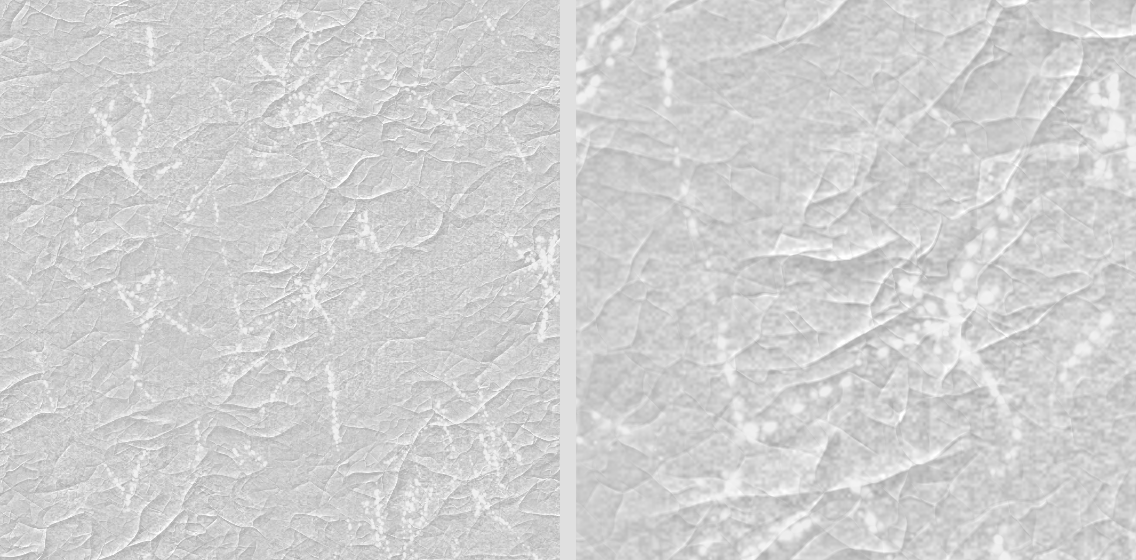
Left: the whole. Right: its middle third, enlarged.
Write a Shadertoy shader that draws this texture.

```glsl
// Crumpled pale grey tissue paper with embossed creases and worn white fold lines.

float hash(vec2 p) {
    return fract(sin(dot(p, vec2(127.1, 311.7))) * 43758.5453);
}

vec2 hash2(vec2 p) {
    return vec2(hash(p), hash(p + 37.3));
}

float noise(vec2 p) {
    vec2 i = floor(p), f = fract(p);
    f = f * f * (3.0 - 2.0 * f);
    return mix(mix(hash(i), hash(i + vec2(1, 0)), f.x),
               mix(hash(i + vec2(0, 1)), hash(i + vec2(1, 1)), f.x), f.y);
}

vec2 wobble(vec2 p) {
    return vec2(noise(p), noise(p + 51.7)) - 0.5;
}

// Approximate distance to the nearest cell border, in cell units
float cellBorder(vec2 p) {
    vec2 cell = floor(p), f = fract(p);
    float nearest = 8.0, second = 8.0;
    for (int y = -1; y <= 1; y++)
    for (int x = -1; x <= 1; x++) {
        vec2 o = vec2(x, y);
        float d = length(o + hash2(cell + o) - f);
        second = min(second, max(nearest, d));
        nearest = min(nearest, d);
    }
    return 0.5 * (second - nearest);
}

// Scattered round specks of mixed size, 1 at their centres
float specks(vec2 p) {
    vec2 cell = floor(p), f = fract(p);
    float speck = 0.0;
    for (int y = -1; y <= 1; y++)
    for (int x = -1; x <= 1; x++) {
        vec2 o = vec2(x, y);
        float radius = mix(0.35, 1.0, hash(cell + o + 71.9));
        speck = max(speck, 1.0 - length(o + hash2(cell + o) - f) / radius);
    }
    return speck;
}

// Sharp ridges and valleys at four sizes
float paperHeight(vec2 p) {
    float height = 0.0, scale = 11.0, angle = 0.45;
    p += 0.03 * wobble(p * 6.0);
    for (int i = 0; i < 4; i++) {
        float c = cos(angle), s = sin(angle);
        vec2 q = mat2(c, -s, s, c) * p * scale * vec2(0.78, 1.22);
        q += 0.7 * wobble(q * 0.9) + 0.3 * wobble(q * 2.7) + 19.0 * float(i);
        float fold = 3.4 * (noise(q * 1.1 + 7.0) - 0.42);
        height += fold * 0.07 / scale * exp(-cellBorder(q) / 0.07);
        scale *= 1.6;
        angle = 0.05 - angle * 1.2;
    }
    return height;
}

// Clusters of straight fold lines where the surface has rubbed off in specks
float wornFolds(vec2 p) {
    float wear = 0.0;
    vec2 q = p + 0.004 * wobble(p * 60.0) + 0.012 * wobble(p * 14.0);
    for (int i = 0; i < 96; i++) {
        vec2 id = vec2(float(i), 3.7);
        vec2 cluster = hash2(vec2(float(i / 3), 11.3));
        vec2 centre = mix(cluster, vec2(0.53, 0.57), 0.12) + 0.2 * (hash2(id) - 0.5);
        float angle = mix(0.5, 2.6, hash(id + 5.1));
        float halfLength = mix(0.015, 0.11, pow(hash(id + 8.9), 1.6));
        vec2 dir = vec2(cos(angle), sin(angle));
        vec2 r = q - centre;
        float along = dot(r, dir);
        float d = length(r - dir * clamp(along, -halfLength, halfLength));
        wear = max(wear, mix(0.65, 1.0, hash(id + 2.3)) * exp(-d / 0.0095));
    }
    float patches = noise(p * 26.0 + 4.0);
    return smoothstep(0.27, 0.72, wear * (0.95 * specks(p * 115.0) + 0.6 * patches));
}

void mainImage(out vec4 fragColor, in vec2 fragCoord) {
    vec2 p = fragCoord / iResolution.y;

    // Raking light from the upper left
    vec2 toLight = 0.001 * normalize(vec2(-0.45, 0.9));
    float slope = (paperHeight(p - toLight) - paperHeight(p + toLight)) / 0.002;
    float crumple = mix(0.65, 1.35, noise(p * 6.0 + 2.0));
    float grey = 0.808 + 0.105 * crumple * clamp(slope, -0.65, 1.3);

    // Fibre grain, stronger and lighter in soft patches
    float patches = noise(p * 14.0 + 3.0 * wobble(p * 8.0));
    float grain = noise(p * vec2(260.0, 350.0)) + noise(p * 490.0 + 13.0) - 1.0;
    grey += grain * mix(0.04, 0.115, patches) + 0.02 * (patches - 0.5);

    grey = mix(grey, 0.955, 0.88 * wornFolds(p));
    fragColor = vec4(vec3(clamp(grey, 0.0, 1.0)), 1.0);
}
```
